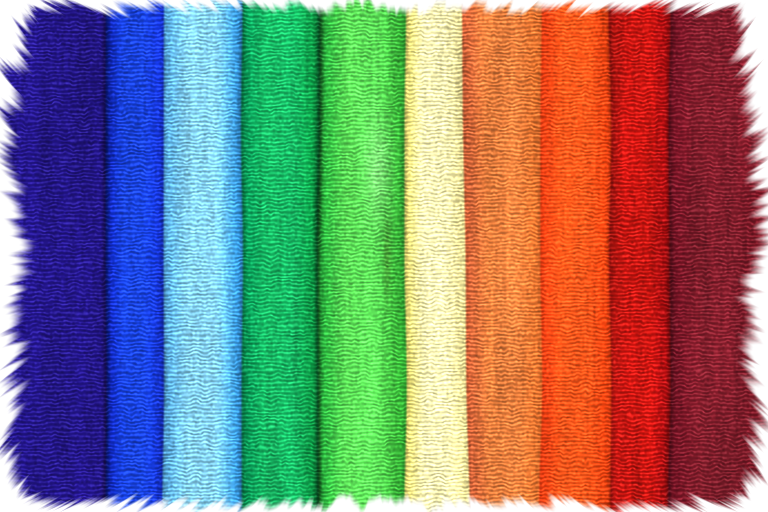
Give the GLSL for this texture, as a Shadertoy shader.

```glsl
// Ten upright strips of dyed cloth, from navy through green to maroon, with a
// fine woven relief and frayed white borders. Strips are blended colour ramps;
// weave, fibres and fraying come from stretched value noise on a sine-free hash.

const int STRIPS = 10;
const float ROWS = 125.0;   // woven threads per canvas height
const float TAU = 6.28318;

float hash(vec2 p) {
    vec3 a = fract(vec3(p.xyx) * 0.1031);
    a += dot(a, a.yzx + 33.33);
    return fract((a.x + a.y) * a.z);
}

float noise(vec2 p) {
    vec2 i = floor(p), f = fract(p);
    f = f * f * (3.0 - 2.0 * f);
    float low = mix(hash(i), hash(i + vec2(1, 0)), f.x);
    float high = mix(hash(i + vec2(0, 1)), hash(i + vec2(1, 1)), f.x);
    return mix(low, high, f.y);
}

// Soft elliptical spot
float spot(vec2 p, vec2 centre, vec2 radius) {
    vec2 d = (p - centre) / radius;
    return exp(-dot(d, d));
}

// Left, core and right tint of one strip, t runs across it
vec3 ramp(vec3 left, vec3 core, vec3 right, float t) {
    vec3 c = mix(left, core, smoothstep(0.0, 0.35, t));
    return mix(c, right, smoothstep(0.62, 1.0, t));
}

vec3 strips(vec2 uv) {
    float seam[11] = float[11](0.0, 0.137, 0.212, 0.315, 0.415, 0.529,
                               0.605, 0.704, 0.794, 0.871, 1.0);
    vec3 left[STRIPS] = vec3[STRIPS](
        vec3(0.13, 0.08, 0.52), vec3(0.05, 0.13, 0.68), vec3(0.36, 0.70, 0.92),
        vec3(0.03, 0.58, 0.33), vec3(0.16, 0.70, 0.24), vec3(0.93, 0.88, 0.46),
        vec3(0.84, 0.39, 0.22), vec3(0.93, 0.24, 0.07), vec3(0.70, 0.08, 0.06),
        vec3(0.43, 0.07, 0.13));
    vec3 core[STRIPS] = vec3[STRIPS](
        vec3(0.15, 0.10, 0.54), vec3(0.09, 0.25, 0.86), vec3(0.52, 0.82, 0.95),
        vec3(0.09, 0.72, 0.39), vec3(0.36, 0.87, 0.34), vec3(0.97, 0.94, 0.69),
        vec3(0.93, 0.50, 0.24), vec3(0.98, 0.33, 0.10), vec3(0.77, 0.08, 0.06),
        vec3(0.49, 0.11, 0.16));
    vec3 right[STRIPS] = vec3[STRIPS](
        vec3(0.10, 0.06, 0.43), vec3(0.08, 0.20, 0.84), vec3(0.20, 0.59, 0.88),
        vec3(0.04, 0.57, 0.25), vec3(0.20, 0.68, 0.20), vec3(0.97, 0.92, 0.62),
        vec3(0.91, 0.45, 0.18), vec3(0.92, 0.25, 0.06), vec3(0.67, 0.05, 0.06),
        vec3(0.46, 0.08, 0.13));
    float darkness[STRIPS] = float[STRIPS](0.0, 0.40, 0.22, 0.28, 0.52,
                                           0.22, 0.10, 0.12, 0.20, 0.28);
    vec3 col = left[0];
    for (int i = 0; i < STRIPS; i++) {
        float sway = 0.005 * (noise(vec2(uv.y * 4.0, float(i) * 7.0)) - 0.5);
        float lean = i == 5 ? 0.0 : i == 6 ? 0.010 * (0.5 - uv.y) : 0.0;
        float start = seam[i] + sway + lean;
        float t = clamp((uv.x - start) / (seam[i + 1] - start), 0.0, 1.0);
        vec3 cloth = ramp(left[i], core[i], right[i], t);
        if (i > 0) col = mix(col, cloth, smoothstep(-0.002, 0.002, uv.x - start));
        // Shadow in the fold between neighbours
        float fold = (uv.x - start) / 0.0045;
        col *= 1.0 - darkness[i] * exp(-fold * fold);
    }
    return col;
}

// Raised horizontal threads over faint upright ones, centred on zero
float weave(vec2 p, float height) {
    float bend = 0.9 * noise(p * vec2(55.0, 45.0)) + 0.4 * noise(p * vec2(140.0, 60.0));
    float thread = sin(TAU * (p.y * ROWS + bend));
    float strength = 0.5 + noise(p * vec2(90.0, 125.0) + 31.0);
    float grain = noise(p * vec2(230.0, 190.0)) - 0.5;
    return (thread * strength * 0.6 + grain) * smoothstep(1.0, 2.5, height / ROWS);
}

// Cloth coverage near one border: fibres fan out from the middle of that side
float fray(float along, float depth, float middle, float inset, float soft, float seed) {
    float s = along + 3.0 * depth * (along - middle);
    float tufts = noise(vec2(s * 24.0, seed)) - 0.5;
    float fibres = noise(vec2(s * 75.0, depth * 9.0 + seed)) - 0.5;
    float hairs = noise(vec2(s * 170.0, depth * 12.0 + seed)) - 0.5;
    float edge = inset + soft * (0.9 * tufts + 1.1 * fibres + 0.6 * hairs);
    return smoothstep(edge - soft * 0.6, edge + soft * 0.6, depth);
}

// Inset of an upright border: shallow scallops, deeper at the corners
float sideInset(float y, float phase, float swing) {
    return 0.029 + 0.045 * pow(abs(2.0 * y - 1.0), 8.0) + swing * cos(10.8 * (y - phase));
}

void mainImage(out vec4 fragColor, in vec2 fragCoord) {
    vec2 uv = fragCoord / iResolution.xy;
    vec2 p = fragCoord / iResolution.y;
    float width = iResolution.x / iResolution.y;

    // Dyed strips with a pale patch and a crease on the light green one
    vec3 col = strips(uv);
    col = mix(col, vec3(0.62, 0.94, 0.58), 0.55 * spot(uv, vec2(0.492, 0.67), vec2(0.016, 0.09)));
    col = mix(col, vec3(0.28, 0.52, 0.16), 0.50 * spot(uv, vec2(0.504, 0.50), vec2(0.005, 0.07)));

    // Upright fibres, broad fading and woven relief
    float streak = noise(p * vec2(130.0, 7.0)) + noise(p * vec2(45.0, 3.0) + 9.0) - 1.0;
    float fade = noise(p * vec2(9.0, 4.0)) - 0.5;
    float relief = weave(p, iResolution.y);
    col *= 1.0 + 0.13 * streak + 0.10 * fade + 0.24 * relief;
    col += 0.07 * max(relief, 0.0);

    // Frayed borders: left, right, bottom, top
    float cover = fray(p.y, p.x, 0.5, sideInset(uv.y, 0.43, 0.012), 0.030, 3.0);
    cover *= fray(p.y, width - p.x, 0.5, sideInset(uv.y, 0.36, 0.010), 0.030, 47.0);
    cover *= fray(p.x, p.y, 0.5 * width, 0.018, 0.019, 81.0);
    cover *= fray(p.x, 1.0 - p.y, 0.5 * width, 0.018, 0.019, 123.0);

    fragColor = vec4(clamp(mix(vec3(1.0), col, cover), 0.0, 1.0), 1.0);
}
```
